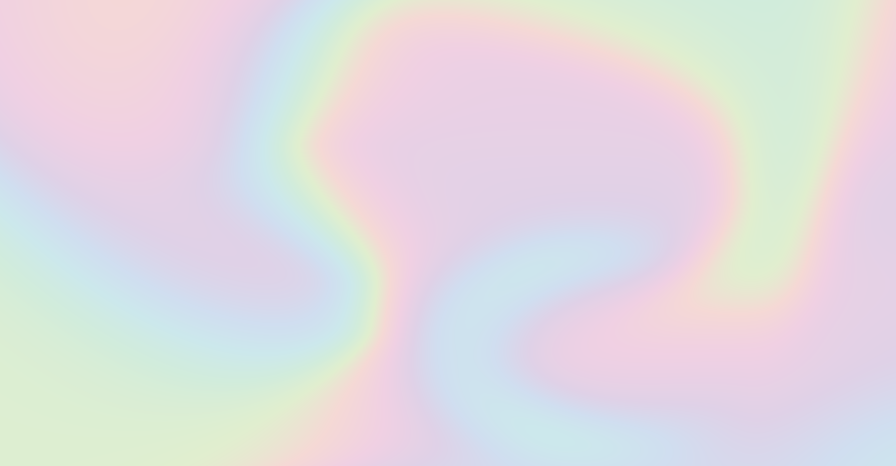
Write a Shadertoy shader that draws this background.

```glsl
// Soft iridescent pastel film: one smooth phase field coloured by a cyclic palette.

const float ASPECT = 1.92;

const vec3 PASTELS[7] = vec3[7](
    vec3(0.960, 0.850, 0.835),  // peach
    vec3(0.940, 0.815, 0.890),  // pink
    vec3(0.875, 0.820, 0.905),  // lavender
    vec3(0.815, 0.870, 0.940),  // blue
    vec3(0.800, 0.910, 0.925),  // cyan
    vec3(0.820, 0.925, 0.860),  // mint
    vec3(0.880, 0.935, 0.810)   // lime
);

vec3 pastel(float phase) {
    float t = mod(phase, 7.0);
    int i = int(t) % 7;
    return mix(PASTELS[i], PASTELS[(i + 1) % 7], fract(t));
}

float sigmoid(float x) {
    return 1.0 / (1.0 + exp(-x));
}

float fall(float a, float b, float x) {
    return 1.0 - smoothstep(a, b, x);
}

// Horizontal position of the winding rainbow band at height y
float bandX(float y) {
    return 0.615 + 0.20 * smoothstep(0.68, 1.08, y)
                 + 0.19 * fall(0.38, 0.70, y)
                 - 0.45 * fall(-0.15, 0.30, y);
}

// Left edge of the mint valley at height y
float valleyLeft(float y) {
    float rise = max(y - 0.6, 0.0) / 0.4;
    float sink = max(0.6 - y, 0.0);
    return 1.59 - 0.5 * rise * rise * rise - 2.5 * sink * sink;
}

// Approximate distance to a curve x = f(y) from its offset and two samples
float curveDistance(float offset, float before, float after, float stepSize) {
    float slope = (after - before) / (2.0 * stepSize);
    return offset / sqrt(1.0 + slope * slope);
}

// Pink basin in the upper left, sinking into lime below
float leftPhase(vec2 p) {
    float shore = 0.54 - 0.98 * p.x + 0.75 * p.x * p.x;
    float slope = -0.98 + 1.5 * p.x;
    float height = (p.y - shore) / sqrt(1.0 + slope * slope);
    vec2 q = (p - vec2(0.27, 1.0)) / vec2(0.25, 0.28);
    float base = mix(1.6, 1.0, smoothstep(0.45, 0.8, p.y)) - 0.85 * exp(-dot(q, q));
    return mix(base, 5.8, sigmoid(0.4 - height / 0.07));
}

// Mint valley reaching down from the upper right
float valleyMask(vec2 p) {
    float h = 0.01;
    float soft = mix(0.035, 0.065, smoothstep(0.6, 1.0, p.y));
    float left = curveDistance(p.x - valleyLeft(p.y),
                               valleyLeft(p.y - h), valleyLeft(p.y + h), h);
    float right = 1.75 + 0.25 * (p.y - 0.5) - p.x;
    return sigmoid((left + 0.02) / soft) * sigmoid(right / soft)
         * sigmoid((p.y - 0.33) / 0.05);
}

// Lavender plateau with a curled blue tongue and the valley cut into it
float rightPhase(vec2 p) {
    float ridge = (p.y - 0.55) / 0.15;
    float phase = 8.4 + 0.5 * exp(-ridge * ridge);
    phase += 1.2 * fall(-0.05, 0.25, p.y);
    phase += 1.2 * smoothstep(1.6, 2.0, p.x) * fall(0.0, 0.5, p.y);

    float ring = (length((p - vec2(1.35, 0.25)) / vec2(0.36, 0.20)) - 1.0) / 0.39;
    phase += 2.1 * exp(-ring * ring) * fall(1.1, 1.65, p.x);

    float valleyFloor = mix(5.2, 4.6, smoothstep(0.5, 1.0, p.y));
    return mix(phase, valleyFloor, valleyMask(p));
}

// Join both sides across the rainbow band
float filmPhase(vec2 p) {
    float h = 0.01;
    float low = fall(0.0, 0.25, p.y);
    float soft = 0.045 + 0.025 * smoothstep(0.35, 0.65, p.y) + 0.025 * low;
    float shift = mix(0.28, -1.8, low) + 0.6 * smoothstep(0.75, 1.0, p.y);
    float d = curveDistance(p.x - bandX(p.y), bandX(p.y - h), bandX(p.y + h), h);
    return mix(leftPhase(p), rightPhase(p), sigmoid(d / soft + shift));
}

void mainImage(out vec4 fragColor, in vec2 fragCoord) {
    vec2 p = fragCoord / iResolution.xy * vec2(ASPECT, 1.0);
    fragColor = vec4(pastel(filmPhase(p)), 1.0);
}
```
